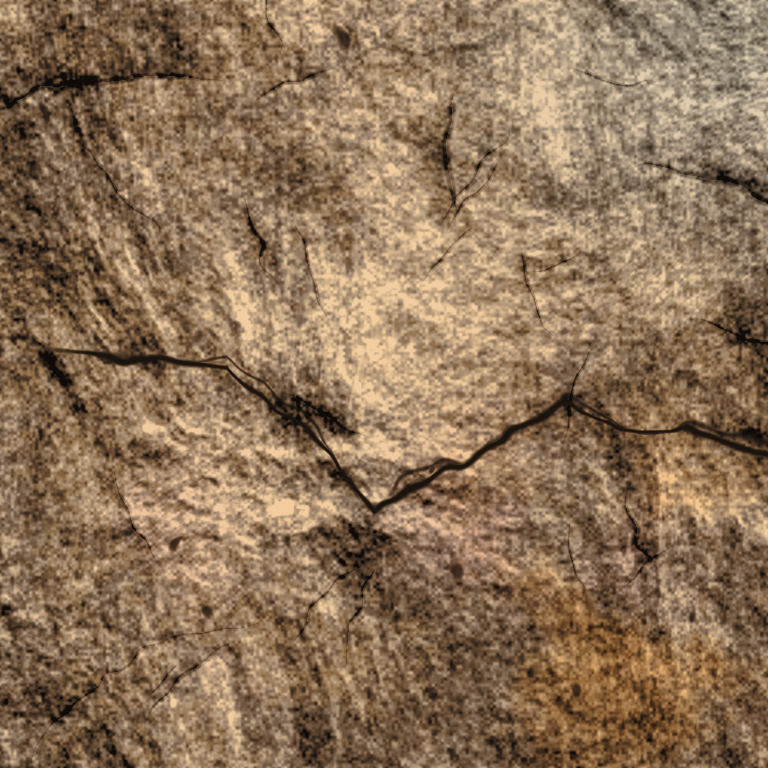
A three.js fragment shader for this texture:

```glsl
// Weathered sandstone face with a branching crack, raking light and mineral stains.
varying vec2 vUv;

#define SHADOW vec3(0.22, 0.165, 0.12)
#define BROWN vec3(0.41, 0.30, 0.20)
#define UMBER vec3(0.50, 0.41, 0.33)
#define OCHRE vec3(0.58, 0.45, 0.30)
#define SAND vec3(0.65, 0.55, 0.45)
#define PALE vec3(0.79, 0.67, 0.52)
#define EXPOSURE 0.515
#define RELIEF 5.0
#define GRAIN 0.42
#define CRACK_WIDTH 0.0035
#define FISSURES 22
#define PITS 8

float hash(vec2 p) {
  return fract(sin(dot(p, vec2(127.1, 311.7))) * 43758.5453);
}

float noise(vec2 p) {
  vec2 i = floor(p), f = fract(p);
  f = f * f * (3.0 - 2.0 * f);
  return mix(mix(hash(i), hash(i + vec2(1, 0)), f.x),
             mix(hash(i + vec2(0, 1)), hash(i + vec2(1, 1)), f.x), f.y);
}

float fbm(vec2 p) {
  float sum = 0.0, amp = 0.5;
  for (int i = 0; i < 6; i++) {
    sum += amp * noise(p);
    p = mat2(1.6, 1.2, -1.2, 1.6) * p + 7.3;
    amp *= 0.5;
  }
  return sum;
}

// Rock height, warped so that the ridges bend
float rockHeight(vec2 p) {
  vec2 bend = vec2(noise(p * 4.0), noise(p * 4.0 + 31.0));
  float lumps = fbm(p * vec2(6.5, 5.0) + bend);
  float ridges = abs(fbm(p * 9.0 + bend * 1.5 + 17.0) - 0.5);
  return lumps - 0.5 * ridges;
}

// Height of the main V-shaped crack at x
float crackLine(float x) {
  float d = x - 0.48;
  float left = min(-0.85 * d, 0.16) - 0.1 * d;
  float right = min(0.5 * d, 0.19 - 0.25 * d);
  return 0.345 + (d < 0.0 ? left : right);
}

// Tapered fissure with a shaded lip on its upper side and a lit lower edge
float fissure(vec2 p, vec2 center, float angle, float halfLength, float width) {
  vec2 r = p - center;
  float c = cos(angle), s = sin(angle);
  float along = dot(r, vec2(c, s)), across = dot(r, vec2(-s, c));
  across += 1.2 * along * along;
  float taper = 1.0 - smoothstep(0.3 * halfLength, halfLength, abs(along));
  float core = 1.0 - smoothstep(0.2 * width, width + 0.0015, abs(across) / max(taper, 0.05));
  float lip = across > 0.0 ? 0.45 * exp(-across / (5.0 * width)) : -0.2 * exp(across / (3.0 * width));
  return taper * (0.8 * core + lip);
}

float glow(vec2 p, vec2 center, vec2 radius) {
  vec2 d = (p - center) / radius;
  return exp(-dot(d, d));
}

void main() {
  vec2 p = vUv;
  vec2 rough = vec2(noise(p * 38.0), noise(p * 38.0 + 9.0)) - 0.5;
  vec2 q = p + 0.014 * rough + 0.03 * (vec2(noise(p * 10.0), noise(p * 10.0 + 5.0)) - 0.5);
  float broad = fbm(p * 3.0 + 4.0), patches = fbm(p * 8.0 + 50.0);

  // Raking light from the upper right, and broad light and shade
  float tone = EXPOSURE + RELIEF * (rockHeight(p) - rockHeight(p + vec2(0.003, 0.005)));
  tone += 0.28 * (broad - 0.5) + 0.25 * (patches - 0.5);
  tone += 0.13 * glow(q, vec2(0.48, 0.60), vec2(0.17, 0.15)) + 0.07 * glow(p, vec2(0.85, 0.95), vec2(0.25));
  tone -= 0.22 * glow(q, vec2(0.385, 0.475), vec2(0.06, 0.05)) + 0.10 * glow(p, vec2(0.1, 0.8), vec2(0.3, 0.25));
  tone -= 0.12 * glow(p, vec2(0.9, 0.08), vec2(0.35, 0.2)) + 0.12 * glow(p, vec2(0.97, 0.56), vec2(0.2, 0.1));

  // Main crack: two strands, dark lip above and cast shadow below
  float d = 0.8 * (q.y - crackLine(q.x));
  float reach = smoothstep(0.02, 0.12, p.x);
  float width = CRACK_WIDTH * (0.4 + 1.4 * noise(p * 14.0 + 70.0));
  float strand = d + 0.035 * (noise(p * 13.0 + 20.0) - 0.65);
  float dark = reach * (1.0 - smoothstep(0.3 * width, width + 0.002, abs(d)));
  dark = max(dark, 0.8 * reach * smoothstep(0.4, 0.6, noise(p * 7.0 + 3.0))
      * (1.0 - smoothstep(0.0, 0.8 * width + 0.002, abs(strand))));
  tone -= reach * (d > 0.0 ? 0.14 * exp(-d / 0.035) : 0.16 * exp(d / 0.022));

  // Long ledges, then scattered small fissures and pits
  float cuts = fissure(q, vec2(0.12, 0.90), 0.1, 0.20, 0.006)
      + fissure(q, vec2(0.93, 0.77), -0.25, 0.14, 0.006)
      + fissure(q, vec2(0.59, 0.80), 1.6, 0.10, 0.007)
      + 0.6 * fissure(q, vec2(0.16, 0.14), 0.55, 0.24, 0.002);
  for (int i = 0; i < FISSURES; i++) {
    vec2 id = vec2(float(i), 3.7);
    vec2 center = vec2(hash(id), hash(id + 11.0));
    float size = hash(id + 23.0);
    cuts += 0.75 * fissure(q, center, 3.1416 * hash(id + 5.0), 0.03 + 0.07 * size, 0.0015 + 0.0025 * size * size);
  }
  for (int i = 0; i < PITS; i++) {
    vec2 id = vec2(float(i), 41.3);
    vec2 offset = q - vec2(hash(id), hash(id + 8.0));
    float radius = 0.004 + 0.007 * hash(id + 2.0);
    dark = max(dark, 0.8 - 0.8 * smoothstep(0.5 * radius, 1.3 * radius, length(offset * vec2(1.0, 0.7))));
  }
  tone -= 0.35 * clamp(cuts, -0.4, 1.0);

  // Sandy grain
  tone += GRAIN * (0.7 * (noise(p * 250.0) - 0.5) + 0.6 * (noise(p * vec2(110.0, 130.0)) - 0.5));
  tone = mix(tone, 0.08, clamp(dark, 0.0, 1.0));

  // Tone to mineral colours
  float warm = smoothstep(0.35, 0.65, 0.6 * patches + 0.4 * noise(p * 60.0));
  vec3 color = mix(SHADOW, BROWN, clamp((tone - 0.17) / 0.15, 0.0, 1.0));
  color = mix(color, mix(UMBER, OCHRE, warm), clamp((tone - 0.32) / 0.13, 0.0, 1.0));
  color = mix(color, SAND, clamp((tone - 0.45) / 0.12, 0.0, 1.0));
  color = mix(color, PALE, clamp((tone - 0.57) / 0.12, 0.0, 1.0));
  color *= clamp(tone / 0.17, 0.25, 1.0) * clamp(tone / 0.69, 1.0, 1.2);

  // Grey, rust and purple stains
  float grey = glow(p, vec2(0.95, 0.95), vec2(0.28, 0.24));
  float rust = glow(p, vec2(0.85, 0.15), vec2(0.3, 0.25)) * smoothstep(0.42, 0.62, patches);
  float purple = (glow(p, vec2(0.7, 0.28), vec2(0.14)) + 0.6 * glow(p, vec2(0.05, 0.25), vec2(0.2))) * smoothstep(0.35, 0.6, broad);
  color = mix(color, vec3(1.0, 0.97, 0.88) * dot(color, vec3(0.3, 0.59, 0.11)), 0.65 * grey);
  color *= mix(vec3(1.0), vec3(1.04, 0.9, 0.66), 0.8 * rust);
  color *= mix(vec3(1.0), vec3(0.97, 0.86, 0.95), clamp(purple, 0.0, 1.0));
  gl_FragColor = vec4(color, 1.0);
}
```
